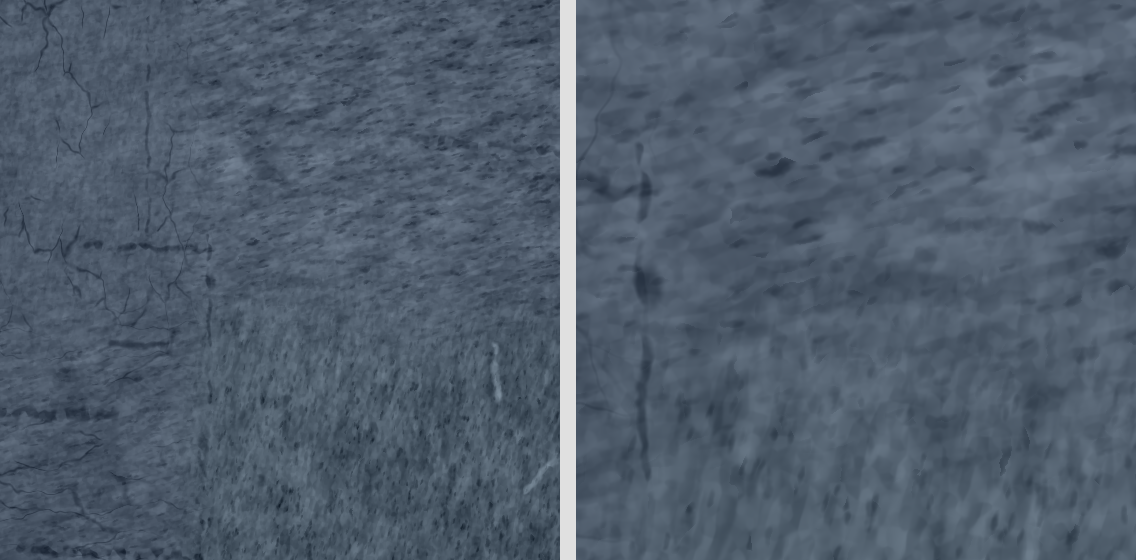
Left: the whole. Right: its middle third, enlarged.
Reproduce this texture procedurally as a WebGL 2 fragment shader.

```glsl
#version 300 es
precision highp float;

uniform vec2 u_resolution;
out vec4 fragColor;

vec3 hash3(vec2 p) {
  vec3 q = fract(vec3(p.xyx) * vec3(0.1031, 0.1030, 0.0973));
  q += dot(q, q.yxz + 33.33);
  return fract((q.xxy + q.yzz) * q.zyx);
}

mat2 rotation(float angle) {
  float c = cos(angle), s = sin(angle);
  return mat2(c, -s, s, c);
}

// Cellular noise: nearest distance, second distance, blended value, nearest id
vec4 cells(vec2 p) {
  vec2 base = floor(p), f = p - base;
  float near = 9.0, second = 9.0, id = 0.0, total = 0.0, weights = 0.0;
  for (int y = -1; y <= 1; y++) {
    for (int x = -1; x <= 1; x++) {
      vec2 offset = vec2(x, y);
      vec3 h = hash3(base + offset + 200.0);
      float d = length(offset + h.xy - f);
      float w = exp(-7.0 * d * d);
      total += w * h.z;
      weights += w;
      if (d < near) { second = near; near = d; id = h.z; }
      else second = min(second, d);
    }
  }
  return vec4(near, second, total / weights, id);
}

// Layered sines, used to bend lines and vary broad tone
vec2 waves(vec2 p) {
  vec2 sum = vec2(0.0);
  float amp = 0.5;
  for (int i = 0; i < 4; i++) {
    sum += amp * sin(p.yx + 1.7 * sin(p * 0.7 + float(i)));
    p = rotation(0.9) * p * 1.9 + 2.3;
    amp *= 0.55;
  }
  return sum;
}

// Directional grain, long along the local x axis
float grain(vec2 p, vec2 freq) {
  float sum = 0.0, amp = 0.062;
  for (int i = 0; i < 3; i++) {
    sum += amp * (cells(p * freq + float(i) * 17.0).z - 0.5);
    freq *= 1.9;
    amp *= 1.12;
  }
  return sum;
}

float pits(vec2 p, vec2 freq, float rarity) {
  vec4 c = cells(p * freq + 0.25 * waves(p * 160.0));
  return (1.0 - smoothstep(0.1, 0.52, c.x)) * smoothstep(rarity, 1.0, c.w);
}

float surface(vec2 p, float angle, vec2 freq) {
  vec2 q = rotation(angle) * p;
  float holes = pits(q, freq * 2.2, 0.7) + 0.8 * pits(q + 3.1, freq * 4.0, 0.72);
  return grain(q, freq) - 0.09 * holes;
}

// Broken hairlines along cell borders
float hairlines(vec2 p, vec2 freq, float gate, float pixel) {
  vec4 c = cells((p + 0.012 * waves(p * 38.0)) * freq);
  float soft = 0.05 + pixel * max(freq.x, freq.y);
  return (1.0 - smoothstep(0.0, soft, c.y - c.x)) * smoothstep(0.45, 0.72, gate);
}

// Ragged stroke from a to b, broken up by the given roughness
float seam(vec2 p, vec2 a, vec2 b, float width, float rough, float pixel) {
  p += 0.004 * waves(p * 75.0);
  vec2 ab = b - a;
  float t = clamp(dot(p - a, ab) / dot(ab, ab), 0.0, 1.0);
  float w = width * (0.3 + 1.3 * rough);
  float body = 1.0 - smoothstep(0.2 * w, w + pixel, length(p - mix(a, b, t)));
  return body * smoothstep(0.2, 0.65, rough);
}

void main() {
  vec2 p = gl_FragCoord.xy / u_resolution;
  float pixel = 1.0 / min(u_resolution.x, u_resolution.y);
  vec2 bend = waves(p * 9.0);

  // Zones of differing grain direction
  float left = 1.0 - smoothstep(0.27, 0.42, p.x + 0.03 * bend.x);
  float lower = 1.0 - smoothstep(0.32, 0.56, p.y + 0.04 * bend.y);
  float steep = mix(lower, 0.5 * (1.0 - lower), left);
  float slant = surface(p + 0.006 * bend, 0.24, vec2(15.0, 40.0));
  float upright = surface(p + 0.004 * bend, 1.36, vec2(19.0, 46.0));
  float tone = mix(slant, upright, steep) * mix(1.12, 0.8, left);
  tone += 0.05 * (cells(p * 150.0).z - 0.5) + 0.04 * (cells(p * 11.0).z - 0.5);

  // Broad light and shade
  vec2 centre = p - vec2(0.48, 0.58);
  tone += 0.022 - 0.07 * dot(centre, centre) - 0.008 * lower + 0.008 * bend.x;

  // Fine cracks: upright at upper left, level at lower left
  float rough = cells(p * vec2(75.0, 60.0)).z;
  float gate = cells(p * 17.0 + 5.0).z;
  float cracks = left * (1.0 - lower) * hairlines(p, vec2(21.0, 9.0), gate, pixel);
  cracks += 0.8 * left * lower * hairlines(p, vec2(6.0, 24.0), gate, pixel);

  // Stepped joint and long dark fissures
  float dark = 0.8 * seam(p, vec2(0.262, 1.0), vec2(0.265, 0.58), 0.003, rough, pixel);
  dark += 0.9 * seam(p, vec2(0.373, 0.58), vec2(0.374, 0.28), 0.003, rough, pixel);
  dark += seam(p, vec2(0.365, 0.24), vec2(0.355, 0.0), 0.008, rough, pixel);
  dark += seam(p, vec2(0.155, 0.56), vec2(0.36, 0.555), 0.006, rough, pixel);
  dark += seam(p, vec2(0.2, 0.385), vec2(0.31, 0.382), 0.006, rough + 0.1, pixel);
  dark += seam(p, vec2(0.0, 0.265), vec2(0.2, 0.258), 0.011, rough + 0.1, pixel);
  dark += seam(p, vec2(0.0, 0.02), vec2(0.35, 0.006), 0.01, rough, pixel);
  dark += 0.8 * seam(p, vec2(0.7, 0.76), vec2(1.0, 0.725), 0.009, rough, pixel);
  dark += seam(p, vec2(0.377, 0.5), vec2(0.379, 0.49), 0.009, 0.6, pixel);
  dark += seam(p, vec2(0.465, 0.143), vec2(0.467, 0.135), 0.008, 0.6, pixel);
  tone -= 0.11 * min(cracks + dark, 1.3);

  // Pale scratches
  float pale = seam(p, vec2(0.882, 0.38), vec2(0.89, 0.285), 0.006, rough + 0.2, pixel);
  pale += seam(p, vec2(0.94, 0.125), vec2(1.0, 0.185), 0.006, rough + 0.1, pixel);
  tone += 0.13 * pale;

  // Slate colour with a faint green shift at lower right
  vec3 slate = vec3(0.303, 0.352, 0.415) + tone * vec3(1.0, 1.04, 1.06);
  slate += lower * (1.0 - left) * vec3(-0.004, 0.004, -0.006);
  fragColor = vec4(clamp(slate, 0.0, 1.0), 1.0);
}
```
